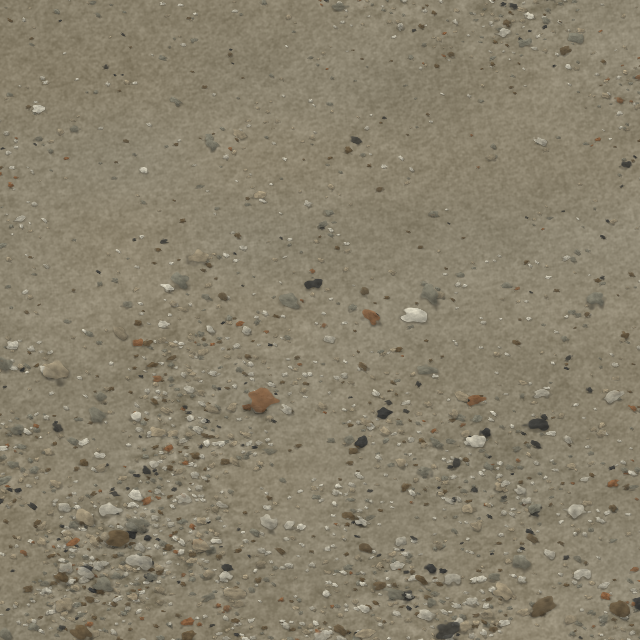
A Shadertoy shader for this texture:

```glsl
// Sandy beach strewn with shell chips and pebbles, denser toward the lower left.
// Soft noise makes the sand; jittered grids of four sizes scatter warped,
// flattened stones, each with a lit top and a shadow along its lower side.

const vec3 SAND  = vec3(0.545, 0.512, 0.432);
const vec3 SHELL = vec3(0.75, 0.73, 0.66);
const vec3 TAN   = vec3(0.61, 0.56, 0.46);
const vec3 GREY  = vec3(0.48, 0.47, 0.41);
const vec3 BROWN = vec3(0.39, 0.33, 0.24);
const vec3 RUST  = vec3(0.52, 0.37, 0.25);
const vec3 SLATE = vec3(0.23, 0.23, 0.22);
const float EDGE = 0.0014;

float hash(vec2 p) {
    return fract(sin(dot(p, vec2(127.1, 311.7))) * 43758.5);
}

float noise(vec2 p) {
    vec2 i = floor(p), f = fract(p);
    f = f * f * (3.0 - 2.0 * f);
    float low = mix(hash(i), hash(i + vec2(1, 0)), f.x);
    float high = mix(hash(i + vec2(0, 1)), hash(i + vec2(1, 1)), f.x);
    return mix(low, high, f.y);
}

vec2 rotate(vec2 p, float angle) {
    float c = cos(angle), s = sin(angle);
    return mat2(c, -s, s, c) * p;
}

float fbm(vec2 p) {
    float sum = 0.0, amp = 0.5;
    for (int i = 0; i < 4; i++) {
        sum += amp * noise(p);
        p = rotate(p, 0.6) * 2.03 + 17.3;
        amp *= 0.5;
    }
    return sum;
}

// Share of grid cells that hold a stone at this place
float pebbleDensity(vec2 uv) {
    float slope = 1.0 - smoothstep(0.15, 0.85, uv.y + 0.42 * uv.x);
    float ridge = uv.y - 0.99 + 0.30 * (uv.x - 0.5);
    float band = smoothstep(-0.05, 0.02, ridge) * smoothstep(0.4, 0.6, uv.x);
    float cluster = smoothstep(0.30, 0.64, fbm(uv * 7.0 + 3.0));
    return 0.04 + 0.13 * cluster + (0.85 * slope + 0.5 * band) * (0.2 + cluster);
}

vec3 sand(vec2 uv) {
    vec2 p = rotate(uv, 0.25);
    float drift = fbm(p * vec2(3.5, 6.0)) - 0.47;
    float clump = fbm(p * vec2(38.0, 60.0)) - 0.47;
    float grain = noise(p * vec2(190.0, 250.0) + 31.0) - 0.5;
    float fine = noise(rotate(uv, 0.9) * 340.0) - 0.5;
    vec3 col = SAND + 0.10 * drift + 0.06 * clump + 0.07 * grain + 0.05 * fine;

    // Half-buried rubble mottles the pebbly ground
    float rubble = fbm(p * vec2(60.0, 95.0) + 71.0) - 0.47;
    col += 0.30 * rubble * min(pebbleDensity(uv), 0.9);
    float warmth = noise(uv * vec2(5.0, 8.0) + 9.0) - 0.5;
    return col + warmth * vec3(0.008, 0.0, -0.008);
}

vec3 stoneColour(float pick) {
    vec3 col = SHELL;
    col = mix(col, TAN, step(0.32, pick));
    col = mix(col, GREY, step(0.58, pick));
    col = mix(col, BROWN, step(0.76, pick));
    col = mix(col, RUST, step(0.90, pick));
    return mix(col, SLATE, step(0.945, pick));
}

vec3 addStone(vec3 col, vec2 d, float radius, vec2 id) {
    vec2 q = rotate(d, (hash(id + 5.1) - 0.6) * 1.1);
    q.y *= mix(1.15, 2.1, hash(id + 6.3));

    // Angular, lumpy outline
    vec2 local = q / radius;
    float lump = noise(local * 1.6 + id * 7.0) - 0.5;
    float corner = mix(length(q), max(abs(q.x), abs(q.y)), 0.3);
    float dist = corner - radius * (0.9 + 0.7 * lump);

    float shadow = 1.0 - smoothstep(-EDGE, radius * 0.4 + EDGE,
                                    dist + radius * 0.3 * (0.6 + d.y / radius));
    col *= 1.0 - 0.32 * shadow;

    vec3 tint = stoneColour(hash(id + 8.7));
    float light = clamp(0.22 * d.y / radius - 0.05 * d.x / radius, -0.2, 0.14);
    float facets = fbm(local * 1.9 + id * 3.0) - 0.47;
    tint *= 0.98 + light + 0.55 * facets;
    float cover = 1.0 - smoothstep(-EDGE, EDGE, dist);
    return mix(col, tint, cover * mix(0.6, 1.0, hash(id + 9.9)));
}

vec3 scatter(vec3 col, vec2 uv, float cells, float amount, float seed) {
    vec2 home = floor(uv * cells);
    for (int y = -1; y <= 1; y++)
    for (int x = -1; x <= 1; x++) {
        vec2 cell = home + vec2(x, y);
        vec2 id = cell + seed;
        vec2 centre = (cell + vec2(hash(id + 1.7), hash(id + 2.9))) / cells;
        if (hash(id + 3.3) > amount * pebbleDensity(centre)) continue;
        float size = hash(id + 4.1);
        float nearness = mix(1.15, 0.8, centre.y);
        float radius = mix(0.20, 0.44, size * size) * nearness / cells;
        col = addStone(col, uv - centre, radius, id);
    }
    return col;
}

void mainImage(out vec4 fragColor, in vec2 fragCoord) {
    vec2 uv = fragCoord / iResolution.y;
    vec3 col = sand(uv);

    // Fine chips first, large stones last
    col = scatter(col, uv, 80.0, 1.0, 11.0);
    col = scatter(col, uv, 47.0, 0.85, 47.0);
    col = scatter(col, uv, 27.0, 0.60, 83.0);
    col = scatter(col, uv, 15.0, 0.34, 129.0);

    fragColor = vec4(clamp(col, 0.0, 1.0), 1.0);
}
```
